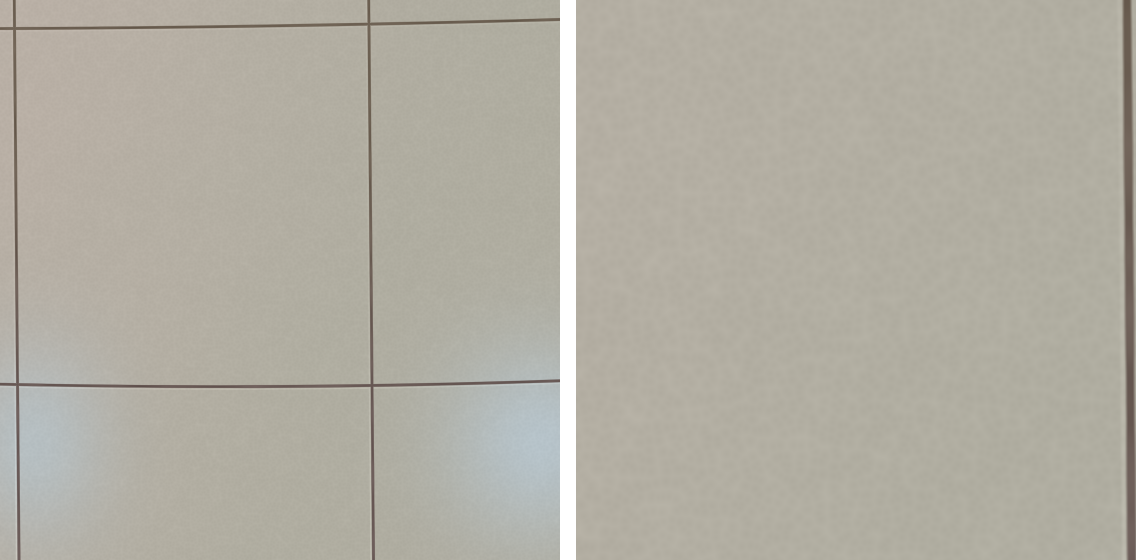
Left: the whole. Right: its middle third, enlarged.
A Shadertoy shader for this pattern:

```glsl
// Large matte beige ceramic tiles with thin dark joints and soft bluish light reflections.

const vec2 TILE_SIZE = vec2(0.633, 0.635);
const vec2 FIRST_JOINT = vec2(0.034, 0.314);
const float JOINT_HALF_WIDTH = 0.0025;

const vec3 WARM_GLAZE = vec3(0.728, 0.690, 0.650);
const vec3 GREY_GLAZE = vec3(0.690, 0.680, 0.630);
const vec3 REFLECTION = vec3(0.715, 0.765, 0.790);
const vec3 BROWN_GROUT = vec3(0.405, 0.355, 0.300);
const vec3 PLUM_GROUT = vec3(0.390, 0.325, 0.315);

vec2 hash22(vec2 p) {
    vec3 q = fract(p.xyx * vec3(0.1031, 0.1030, 0.0973));
    q += dot(q, q.yzx + 33.33);
    return fract((q.xx + q.yz) * q.zy);
}

// Distance to the nearest scattered cell centre
float cellular(vec2 p) {
    vec2 cell = floor(p);
    float nearest = 2.0;
    for (int j = -1; j <= 1; j++) {
        for (int i = -1; i <= 1; i++) {
            vec2 neighbour = cell + vec2(i, j);
            nearest = min(nearest, distance(p, neighbour + hash22(neighbour)));
        }
    }
    return nearest;
}

float layeredSines(vec2 p) {
    float sum = 0.0, amplitude = 0.5;
    for (int i = 0; i < 4; i++) {
        sum += amplitude * sin(p.x + 1.3 * sin(p.y)) * cos(p.y - 0.7 * p.x);
        p = mat2(1.6, 1.2, -1.2, 1.6) * p + 1.7;
        amplitude *= 0.5;
    }
    return sum;
}

// Tile coordinates, with leaning vertical and bowed horizontal joints
vec2 tileGrid(vec2 uv) {
    float row = (uv.y - FIRST_JOINT.y) / TILE_SIZE.y;
    float bow = uv.x * mix(-0.022, 0.004, row) + uv.x * uv.x * mix(0.028, 0.012, row);
    vec2 lean = vec2(-0.0085 * uv.y, bow);
    return (uv - FIRST_JOINT - lean) / TILE_SIZE;
}

float glow(vec2 uv, vec2 centre, vec2 radius) {
    vec2 d = (uv - centre) / radius;
    return exp(-dot(d, d));
}

float band(float d, float halfWidth, float blur) {
    return 1.0 - smoothstep(halfWidth - blur, halfWidth + blur, abs(d));
}

vec3 glaze(vec2 uv, vec2 tileId) {
    float warmth = smoothstep(1.05, -0.1, uv.x + 0.45 * (1.0 - uv.y));
    warmth += 0.14 * layeredSines(uv * 5.0);
    vec3 color = mix(GREY_GLAZE, WARM_GLAZE, clamp(warmth, 0.0, 1.0));
    color += 0.008 * (hash22(tileId + 17.0).x - 0.5);

    // Reflected light
    float light = 0.80 * glow(uv, vec2(0.06, 0.21), vec2(0.13, 0.17));
    light += glow(uv, vec2(0.97, 0.21), vec2(0.17, 0.17));
    color = mix(color, REFLECTION, min(light, 1.0));

    // Fine mottling and grain
    color += 0.022 * (cellular(uv * 170.0) - 0.5);
    color += 0.010 * (cellular(uv * 60.0 + 9.0) - 0.5);
    return color + 0.005 * layeredSines(uv * 40.0);
}

void mainImage(out vec4 fragColor, in vec2 fragCoord) {
    vec2 uv = fragCoord / iResolution.xy;
    float blur = max(0.0012, 0.7 / iResolution.y);
    vec2 grid = tileGrid(uv);
    vec2 toJoint = (grid - round(grid)) * TILE_SIZE;

    vec3 color = glaze(uv, floor(grid));

    // Pale arris beside each joint, brighter near the reflections
    float shine = mix(0.075, 0.025, smoothstep(0.0, 0.6, uv.y));
    float arris = max(band(toJoint.x + 0.0045, 0.0012, blur),
                      band(toJoint.y + 0.0045, 0.0012, blur));
    color += shine * arris;

    // Joints with slightly uneven width and tone
    float wear = layeredSines(uv * 28.0);
    float halfWidth = JOINT_HALF_WIDTH + 0.0004 * wear;
    float vertical = band(toJoint.x, halfWidth, blur);
    float horizontal = band(toJoint.y, halfWidth, blur);
    vec3 grout = mix(PLUM_GROUT, BROWN_GROUT, smoothstep(0.2, 0.8, uv.y));
    grout += 0.06 * wear;
    color = mix(color, grout, 0.95 * max(vertical, horizontal));

    fragColor = vec4(clamp(color, 0.0, 1.0), 1.0);
}
```
